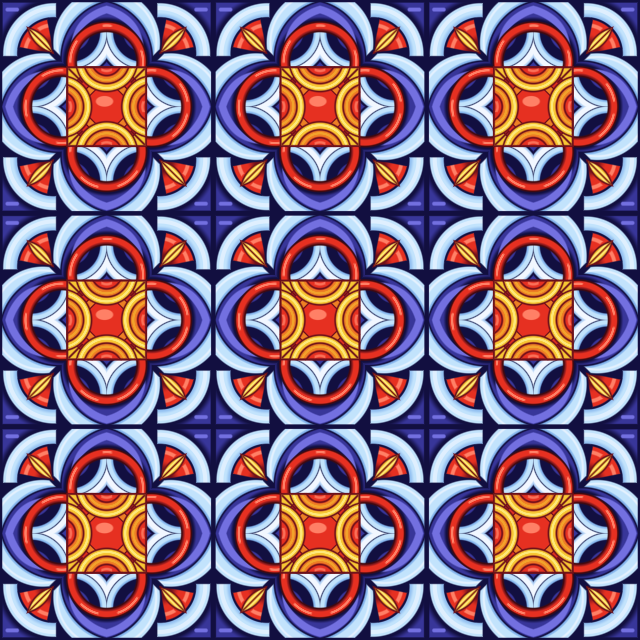
A three.js fragment shader for this pattern:

```glsl
// Glazed majolica tiles: red-looped quatrefoils with corner fans, three by three.
varying vec2 vUv;

const vec3 INK = vec3(0.07, 0.06, 0.25);
const vec3 BLUE = vec3(0.22, 0.21, 0.60);
const vec3 VIOLET = vec3(0.45, 0.44, 0.88);
const vec3 SKY = vec3(0.52, 0.71, 0.93);
const vec3 PALE = vec3(0.76, 0.89, 0.99);
const vec3 WHITE = vec3(0.95, 0.97, 1.0);
const vec3 MAROON = vec3(0.42, 0.06, 0.10);
const vec3 RED = vec3(0.90, 0.19, 0.13);
const vec3 CORAL = vec3(1.0, 0.50, 0.40);
const vec3 ORANGE = vec3(0.93, 0.50, 0.14);
const vec3 YELLOW = vec3(0.97, 0.78, 0.20);
const vec3 CREAM = vec3(1.0, 0.94, 0.55);

float fill(float d) {
  return 1.0 - smoothstep(-0.009, 0.009, d);
}

// Fills a shape and surrounds it with an outline.
void paint(inout vec3 col, float d, vec3 tint, vec3 outline) {
  col = mix(col, outline, fill(d - 0.016));
  col = mix(col, tint, fill(d));
}

// Rounded band: t runs from -1 on the lit side to 1 on the shaded side.
vec3 tube(float t, vec3 dark, vec3 base, vec3 light, float gloss) {
  vec3 c = mix(base, dark, 0.75 * smoothstep(0.25, 0.9, t));
  return mix(c, light, gloss * (1.0 - smoothstep(0.2, 0.4, abs(t + 0.3))));
}

float segment(vec2 p, vec2 a, vec2 b) {
  vec2 ab = b - a;
  return length(p - a - ab * clamp(dot(p - a, ab) / dot(ab, ab), 0.0, 1.0));
}

void main() {
  // Tile space from -1 to 1, folded into one octant with q.x >= q.y
  vec2 p = fract(vUv * 3.0) * 2.0 - 1.0;
  vec2 m = abs(p);
  vec2 q = vec2(max(m.x, m.y), min(m.x, m.y));
  float u = (q.x + q.y) * 0.7071;
  float v = (q.x - q.y) * 0.7071;
  float lit = dot(normalize(p + 0.0001), vec2(-0.6, 0.8));
  vec3 col = INK;

  // Corner ground with its glint
  vec2 a = q - 0.495;
  float fan = length(a);
  vec3 ground = mix(INK, BLUE, smoothstep(0.49, 0.56, fan));
  ground = mix(ground, VIOLET, fill(segment(m, vec2(0.84, 0.91), vec2(0.93, 0.91)) - 0.018));
  paint(col, max(max(0.5 - fan, -a.y), q.x - 0.975), ground, INK);

  // Fan: pale arc, red wedge and yellow leaf
  float arc = max(abs(fan - 0.41) - 0.065, -0.02 - a.y);
  paint(col, arc, tube((0.41 - fan) / 0.065, SKY, PALE, WHITE, 0.6), INK);
  float wedge = max(fan - 0.325, 0.2 * a.x - a.y);
  vec3 wedgeTint = mix(MAROON, RED, smoothstep(0.1, 0.2, fan));
  wedgeTint = mix(wedgeTint, CORAL, fill(max(abs(fan - 0.27) - 0.018, abs(v - 0.11) - 0.05)));
  paint(col, wedge, wedgeTint, INK);
  float leaf = length(vec2(u - 0.88, v + 0.261)) - 0.301;
  paint(col, leaf, mix(YELLOW, CREAM, fill(abs(v - 0.02) - 0.006)), MAROON);
  col = mix(col, MAROON, fill(max(v - 0.006, leaf)));

  // Crescents embracing the pointed lobes
  float lobe = length(q - vec2(0.45, -0.124)) - 0.544;
  float rim = length(q - vec2(0.6, 0.0)) - 0.5;
  float crescent = max(max(rim, -lobe), max(0.03 - v, q.x - 0.98));
  vec3 crescentTint = mix(SKY, PALE, smoothstep(0.025, 0.045, lobe));
  crescentTint = mix(crescentTint, WHITE, 0.7 * fill(abs(rim + 0.035) - 0.01));
  paint(col, crescent, crescentTint, INK);

  // Blue quatrefoil, shaded beside the loops
  float loopR = length(q - vec2(0.42, 0.0));
  vec3 body = mix(INK, BLUE, smoothstep(0.39, 0.43, loopR));
  float sheen = abs(lobe + 0.055 + 0.015 * lit) - 0.035 * smoothstep(0.5, 0.85, q.x);
  body = mix(body, VIOLET, fill(sheen) * smoothstep(0.55, 0.62, q.x));
  paint(col, max(lobe, q.x - 0.98), body, INK);

  // Loop interior: dark hollows and a white ogee
  float inside = max(loopR - 0.32, 0.34 - q.x);
  float hollow = length(q - vec2(0.70, 0.34));
  col = mix(col, INK, fill(inside));
  col = mix(col, BLUE, fill(max(inside, abs(hollow - 0.15) - 0.035)));
  col = mix(col, BLUE, fill(max(inside, 0.44 - hollow)));
  vec3 ogee = mix(SKY, PALE, smoothstep(0.285, 0.31, hollow));
  ogee = mix(ogee, WHITE, smoothstep(0.34, 0.36, hollow));
  ogee = mix(ogee, SKY, smoothstep(0.39, 0.415, hollow) * 0.7);
  ogee = mix(ogee, INK, 0.85 * fill(abs(hollow - 0.345) - 0.004));
  float ogeeShape = max(abs(hollow - 0.35) - 0.07, max(inside, q.x - 0.72));
  paint(col, ogeeShape, ogee, INK);

  // Red loops with broken glints
  float turn = atan(q.y, q.x - 0.42);
  float glint = smoothstep(0.1, 0.4, sin(turn * 4.0 + lit * 2.0 + 0.8));
  vec3 loopTint = tube((0.33 - loopR) / 0.036, MAROON, RED, CORAL, glint);
  paint(col, max(abs(loopR - 0.33) - 0.036, 0.34 - q.x), loopTint, MAROON * 0.6);

  // Central square: red heart, orange bars and yellow corners
  float square = q.x - 0.36;
  float heart = q.x + q.y;
  paint(col, square, RED, MAROON);
  paint(col, max(square, abs(heart - 0.31) - 0.04), ORANGE, MAROON);
  paint(col, max(square, 0.53 - heart), YELLOW, MAROON);
  col = mix(col, MAROON, fill(max(max(square, 0.45 - heart), v - 0.009)));
  col = mix(col, CORAL, fill(length((p - vec2(-0.02, 0.05)) * vec2(0.8, 1.3)) - 0.065));

  // Half rosettes along the sides of the square
  float rose = length(q - vec2(0.43, 0.0));
  paint(col, max(square, rose - 0.28), tube((0.245 - rose) / 0.035, ORANGE, YELLOW, CREAM, 0.8), MAROON);
  paint(col, max(square, rose - 0.205), tube((0.17 - rose) / 0.035, RED, ORANGE, YELLOW, 0.5), MAROON);
  vec3 dome = mix(RED, CORAL, 0.8 * fill(max(abs(rose - 0.095) - 0.012, q.y - 0.05)));
  paint(col, max(square, rose - 0.13), dome, MAROON);

  // Joint between tiles
  col = mix(col, INK, smoothstep(0.975, 0.988, q.x));
  gl_FragColor = vec4(col, 1.0);
}
```
